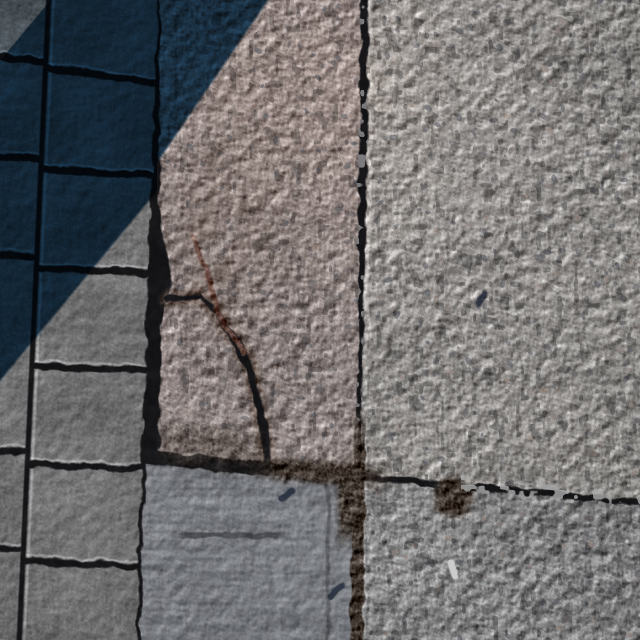
Reproduce this texture procedurally as a WebGL 2 fragment shader.

```glsl
#version 300 es
precision highp float;
// Sunlit concrete slabs beside a strip of pavers, under a slanting shadow.
// Joint distances lay out the parts; noise and jittered cells give grit and
// stones; cracks and moss lie on top, and the shadow comes last.
uniform vec2 u_resolution;
out vec4 fragColor;

float hash(vec2 p) { return fract(sin(dot(p, vec2(127.1, 311.7))) * 43758.5453); }

float noise(vec2 p) {
  vec2 i = floor(p), f = fract(p);
  f = f * f * (3.0 - 2.0 * f);
  return mix(mix(hash(i), hash(i + vec2(1, 0)), f.x),
             mix(hash(i + vec2(0, 1)), hash(i + 1.0), f.x), f.y);
}

float fbm(vec2 p) {
  float sum = 0.0, amp = 0.5;
  for (int i = 0; i < 4; i++) {
    sum += amp * noise(p);
    p = mat2(1.6, 1.2, -1.2, 1.6) * p + 7.3;
    amp *= 0.5;
  }
  return sum;
}

float segment(vec2 p, vec2 a, vec2 b) {
  vec2 ab = b - a;
  return length(p - a - ab * clamp(dot(p - a, ab) / dot(ab, ab), 0.0, 1.0));
}

// 1 inside a half width w, with a soft edge
float band(float d, float w, float soft) { return 1.0 - smoothstep(w - soft, w + soft, abs(d)); }
float line(float d, float w) { return band(d, w, 0.002); }
float edge(float d) { return smoothstep(-0.002, 0.002, d); }

// Scattered oval stones: x = coverage, y = random tone
vec2 stones(vec2 p) {
  vec2 best = vec2(0);
  for (int k = 0; k < 9; k++) {
    vec2 c = floor(p) + vec2(k % 3 - 1, k / 3 - 1);
    float a = 6.28 * hash(c + 3.7), r = 0.15 + 0.28 * hash(c + 1.9);
    vec2 d = p - c - vec2(hash(c), hash(c + 5.1));
    d = mat2(cos(a), sin(a), -sin(a), cos(a)) * d * vec2(1.0, 1.6);
    float cover = band(length(d), r, 0.09) * step(hash(c + 6.4), 0.32);
    if (cover > best.x) best = vec2(cover, hash(c + 9.2));
  }
  return best;
}

void main() {
  vec2 p = gl_FragCoord.xy / u_resolution;
  vec2 q = p + 0.012 * (vec2(fbm(p * 45.0), fbm(p * 45.0 + 31.0)) - 0.47);
  float rough = fbm(p * 75.0);
  float relief = rough - fbm((p + vec2(-0.003, 0.004)) * 75.0);
  float grit = noise(p * 330.0) - 0.5;

  // Main layout lines
  float crossD = q.y - 0.284 + 0.091 * (p.x - 0.237);
  float above = edge(crossD);
  float paverEdge = 0.212 + 0.034 * p.y;
  float notch = 0.017 * exp(-pow((p.y - 0.57) / 0.06, 2.0));
  float slabEdge = mix(paverEdge + 0.006, 0.249 + notch, above);
  float seamD = q.x - 0.557 - 0.013 * p.y;
  float onRight = edge(seamD);
  float brushed = (1.0 - above) * (1.0 - onRight);

  // Concrete with relief, grit, stones and pits
  vec3 slab = mix(mix(vec3(0.46, 0.47, 0.49), vec3(0.51), onRight),
                  mix(vec3(0.56, 0.52, 0.51), vec3(0.56, 0.55, 0.54), onRight), above);
  slab += vec3(0.05, 0.03, 0.02) * exp(-18.0 * dot(p - vec2(0.47, 0.84), p - vec2(0.47, 0.84)));
  slab *= 0.92 + 0.2 * fbm(p * 9.0) - 0.06 * smoothstep(0.75, 1.0, p.x);
  slab += (relief * 0.85 + grit * 0.1) * (1.0 - 0.55 * brushed);
  vec2 stone = stones(p * 62.0);
  vec3 stoneTint = mix(vec3(0.33, 0.34, 0.37), vec3(0.62, 0.55, 0.51), stone.y * stone.y);
  slab = mix(slab, stoneTint + grit * 0.06, stone.x * (0.6 - 0.5 * brushed));
  float pits = smoothstep(0.68, 0.8, noise(p * vec2(120, 90) + 17.0));
  slab *= 1.0 - pits * (0.25 - 0.18 * brushed);

  // Trowel lines, brushed streaks, dirt and flecks
  slab *= 1.0 - 0.22 * line(q.x - 0.522, 0.002) * smoothstep(0.4, 0.5, p.y) * noise(p * 28.0);
  slab += 0.07 * line(p.x - 0.616, 0.003) * smoothstep(0.45, 0.65, p.y);
  slab += brushed * 0.1 * (noise(p * vec2(9, 190)) - 0.5);
  slab *= 1.0 - 0.4 * brushed * line(q.y - 0.164, 0.004) * band(p.x - 0.36, 0.085, 0.02);
  slab *= 1.0 - 0.25 * brushed * line(q.x - 0.512, 0.003);
  float dirt = exp(-pow((p.x - 0.34) / 0.08, 2.0) - pow((p.y - 0.62) / 0.17, 2.0));
  slab = mix(slab, vec3(0.36, 0.3, 0.27) + relief * 0.6, 0.6 * dirt * fbm(p * 28.0 + 4.0));
  float fleck = min(segment(q, vec2(0.748, 0.525), vec2(0.756, 0.538)),
                    min(segment(q, vec2(0.442, 0.222), vec2(0.456, 0.232)),
                        segment(q, vec2(0.517, 0.069), vec2(0.532, 0.085))));
  slab = mix(slab, vec3(0.12, 0.15, 0.21), 0.8 * line(fleck, 0.005));
  slab = mix(slab, vec3(0.8), line(segment(q, vec2(0.704, 0.12), vec2(0.71, 0.1)), 0.005));

  // Two staggered paver columns with pale rims
  float columnX = p.x - 0.03 - 0.046 * p.y;
  float first = step(columnX, 0.0);
  float tilt = 0.04 + 0.1 * smoothstep(0.65, 0.9, p.y);
  float row = (q.y - 0.883 - 0.024 * first + tilt * (p.x - 0.155 + 0.12 * first)) / 0.153;
  float rowD = (fract(row + 0.5) - 0.5) * 0.153 + first * step(abs(p.y - 0.446), 0.07);
  vec3 color = vec3(0.43) * (0.82 + 0.4 * fbm(p * 14.0)) + relief * 0.3 + grit * 0.07;
  color += 0.17 * (line(rowD - 0.008, 0.002) + line(columnX - 0.008, 0.002));
  float gap = max(line(rowD, 0.0045 + 0.002 * p.y), line(columnX, 0.004));
  vec3 dark = vec3(0.05, 0.05, 0.06) + 0.07 * rough;
  color = mix(color, dark, max(gap, edge(q.x - paverEdge)));
  color = mix(color, slab, edge(q.x - slabEdge));

  // Broken corner: curved crack and a root
  vec2 crack[6] = vec2[6](vec2(0.262, 0.535), vec2(0.312, 0.538), vec2(0.341, 0.512),
                          vec2(0.371, 0.466), vec2(0.397, 0.408), vec2(0.419, 0.28));
  float crackD = 1.0;
  for (int i = 0; i < 5; i++) crackD = min(crackD, segment(q, crack[i], crack[i + 1]));
  float rootD = min(segment(q, vec2(0.305, 0.63), crack[2]), segment(q, crack[2], vec2(0.382, 0.45)));
  color = mix(color, vec3(0.31, 0.24, 0.2) + relief, 0.6 * band(crackD, 0.012, 0.008));
  color = mix(color, dark, line(crackD, 0.002 + 0.006 * noise(p * 24.0)));
  color = mix(color, vec3(0.38, 0.26, 0.22) + relief, 0.85 * line(rootD, 0.004));

  // Seams, moss and crumbs
  color += 0.12 * line(seamD - 0.01, 0.003);
  color = mix(color, dark + 0.4 * pits, line(seamD, mix(0.003, 0.0055, smoothstep(0.3, 0.7, p.y))));
  float joint = line(crossD, mix(0.011, 0.005, smoothstep(0.38, 0.6, p.x)));
  color = mix(color, dark, joint * edge(p.x - paverEdge));
  float moss = band(crossD, 0.017, 0.01) * band(p.x - 0.5, 0.09, 0.04);
  moss = max(moss, band(seamD + 0.012, 0.02, 0.008) * band(p.y - 0.215, 0.055, 0.03));
  moss = max(moss, line(seamD, 0.01) * (1.0 - smoothstep(0.29, 0.38, p.y)));
  moss = max(moss, band(length(q - vec2(0.708, 0.222)), 0.032, 0.008));
  moss = max(moss, band(crossD - 0.025, 0.028, 0.02) * band(p.x - 0.335, 0.08, 0.02) * rough);
  color = mix(color, vec3(0.23, 0.19, 0.16) + relief * 0.9 + grit * 0.15, moss * 0.92);
  float crumbs = step(0.72, p.x) * band(crossD - 0.004, 0.012, 0.004);
  color = mix(color, vec3(0.67), 0.8 * crumbs * smoothstep(0.55, 0.7, noise(p * 130.0)));

  // Cast shadow with a lit top corner
  float shadowX = mix((p.y - 0.405) / 1.21, 0.262 + (p.y - 0.77) * 0.683, step(0.245, p.x));
  float shade = 1.0 - smoothstep(-0.004, 0.004, p.x - shadowX);
  shade *= 1.0 - 0.6 * edge(p.y - 0.905 - 1.2 * p.x);
  fragColor = vec4(clamp(color * mix(vec3(1), vec3(0.17, 0.34, 0.48), shade), 0.0, 1.0), 1.0);
}
```
